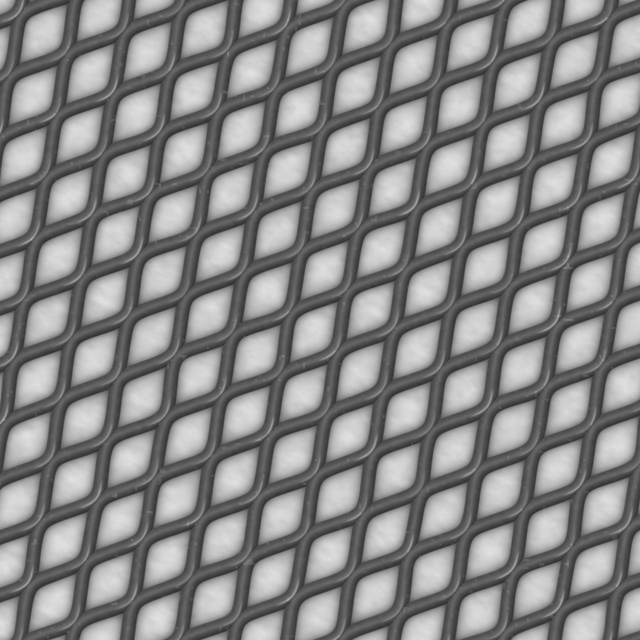
A Shadertoy shader for this texture:

```glsl
float hash(vec2 p) {
    vec3 q = fract(vec3(p.xyx) * 0.1031);
    q += dot(q, q.yzx + 33.33);
    return fract((q.x + q.y) * q.z);
}

float noise(vec2 p) {
    vec2 i = floor(p), f = fract(p);
    f = f * f * (3.0 - 2.0 * f);
    return mix(mix(hash(i), hash(i + vec2(1, 0)), f.x),
               mix(hash(i + vec2(0, 1)), hash(i + vec2(1, 1)), f.x), f.y);
}

float fbm(vec2 p) {
    float sum = 0.0, amp = 0.5;
    for (int i = 0; i < 4; i++) {
        sum += amp * noise(p);
        p = p * 2.03 + 17.0;
        amp *= 0.5;
    }
    return sum;
}

void mainImage(out vec4 fragColor, in vec2 fragCoord) {
    vec2 p = fragCoord / iResolution.y;
    vec2 wobble = vec2(noise(p * 14.0), noise(p * 14.0 + 50.0)) - 0.5;

    // Skewed lattice: openings are centred on integer coordinates
    mat2 toLattice = inverse(mat2(0.0896, 0.0342, 0.0165, 0.0958));
    vec2 uv = toLattice * (p + wobble * 0.003 - vec2(0.5065, 0.577));
    float along = uv.x + uv.y, across = uv.x - uv.y;

    // Wavy strands, alternately mirrored so that their bends touch
    float halfWidth = 0.0108, nearest = 1e3, bend = 0.0, strandId = 0.0;
    float daylight = 1.0;
    vec2 normal = vec2(0);
    for (int i = -1; i <= 1; i++) {
        float n = floor(across) + float(i);
        float side = mod(n, 2.0) < 0.5 ? 1.0 : -1.0;
        float c = cos(3.14159 * along), k = 0.8, amp = 0.4 / asin(k);
        float center = n + 0.5 + side * amp * asin(k * c);
        float slope = -side * amp * k * 3.14159 * sin(3.14159 * along)
                    / sqrt(1.0 - k * k * c * c);
        vec2 grad = vec2(1.0 - slope, -1.0 - slope) * toLattice;
        float dist = (across - center) / length(grad);
        daylight *= 1.0 - 0.42 * exp(-max(abs(dist) - halfWidth, 0.0) / 0.008);
        if (abs(dist) < abs(nearest)) {
            nearest = dist;
            normal = normalize(grad);
            bend = side * c;
            strandId = n;
        }
    }

    // Pale mottled backing, shaded towards the wires
    float mottle = fbm(mat2(0.9, 0.4, -0.4, 0.9) * p * vec2(55.0, 85.0)) - 0.47;
    float backing = (0.86 + 0.13 * mottle) * daylight;

    // Rounded wire lit from the upper left, with a soft ridge
    float t = clamp(nearest / halfWidth, -1.0, 1.0);
    float wire = 0.32 - 0.09 * t * t + 0.055 * t * dot(normal, vec2(-0.5, 0.85));
    wire += 0.07 * exp(-pow((t + 0.1) / 0.35, 2.0));

    // Glints of varied strength on the lower right bends
    float gloss = 0.1 + 0.18 * hash(vec2(strandId, floor(along * 0.5 + 0.5)) + 90.0);
    wire += gloss * smoothstep(0.35, 0.95, bend) * exp(-pow((t - 0.15) / 0.17, 2.0));

    // Fine grain and a few scuffs
    wire += 0.05 * (fbm(p * 120.0) - 0.47);
    wire += 0.12 * smoothstep(0.86, 0.97, noise(p * 160.0)) * noise(p * 9.0);

    float soft = max(0.0016, 0.8 / iResolution.y);
    float cover = 1.0 - smoothstep(-soft, soft, abs(nearest) - halfWidth);
    fragColor = vec4(vec3(mix(backing, wire, cover)), 1.0);
}
```
